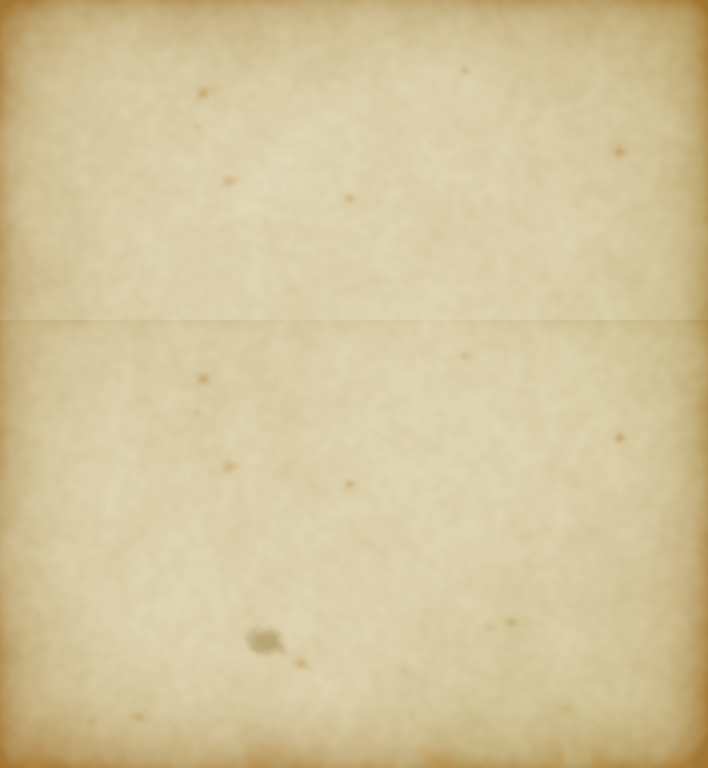
A WebGL 2 fragment shader for this texture:

```glsl
#version 300 es
precision highp float;

uniform vec2 u_resolution;
out vec4 fragColor;

// Lengths are in canvas heights, tone runs from 0 (pale) to 1 (browned)
const vec3 PAPER = vec3(0.866, 0.819, 0.678);
const vec3 TONE_SLOPE = vec3(0.190, 0.240, 0.340);
const vec3 TONE_CURVE = vec3(0.005, 0.060, 0.060);
const vec3 OLIVE_SHIFT = vec3(-0.010, -0.001, -0.014);
const vec3 RUST = vec3(0.720, 0.540, 0.270);
const vec3 SMUDGE_COLOR = vec3(0.700, 0.615, 0.420);

const float RIM_TONE = 0.20;
const float RIM_WIDTH = 0.014;
const float FADE_TONE = 0.50;
const float FADE_WIDTH = 0.068;

const float CLOUD_AMOUNT = 0.085;
const float MOTTLE_AMOUNT = 0.085;
const float FIBRE_AMOUNT = 0.085;
const float GRAIN_AMOUNT = 0.030;

const float SEAM_Y = 0.583;
const float SEAM_TONE = 0.11;
const float SEAM_FADE = 0.035;
const float CREASE_TONE = 0.07;
const float CREASE_FADE = 0.007;
const float ECHO_OFFSET = 0.372;

const vec2 SMUDGE_CENTER = vec2(0.347, 0.164);
const vec2 SMUDGE_HALF = vec2(0.023, 0.018);

vec2 hash2(vec2 p) {
    vec3 q = fract(p.xyx * vec3(0.1031, 0.1030, 0.0973));
    q += dot(q, q.yzx + 33.33);
    return fract((q.xx + q.yz) * q.zy);
}

float cornerSlope(vec2 cell, vec2 offset) {
    float angle = 6.28318 * hash2(cell + 71.0).x;
    return dot(vec2(cos(angle), sin(angle)), offset);
}

float gradientNoise(vec2 p) {
    vec2 i = floor(p), f = fract(p);
    vec2 u = f * f * f * (f * (f * 6.0 - 15.0) + 10.0);
    vec2 e = vec2(1.0, 0.0);
    float low = mix(cornerSlope(i, f), cornerSlope(i + e, f - e), u.x);
    float high = mix(cornerSlope(i + e.yx, f - e.yx), cornerSlope(i + 1.0, f - 1.0), u.x);
    return mix(low, high, u.y);
}

float fbm(vec2 p) {
    float sum = 0.0, gain = 1.0;
    for (int i = 0; i < 3; i++) {
        sum += gain * gradientNoise(p);
        p = mat2(1.6, 1.2, -1.2, 1.6) * p + 9.7;
        gain *= 0.5;
    }
    return sum;
}

// Browning at a given distance from one edge
float edgeTone(float d) {
    d = max(d, 0.0);
    return RIM_TONE * exp(-d / RIM_WIDTH) + FADE_TONE * exp(-d / FADE_WIDTH);
}

// Soft rust specks scattered between two corners
float rustSpots(vec2 p, int count, float seed, vec2 lo, vec2 hi) {
    float cover = 0.0;
    for (int i = 0; i < count; i++) {
        vec2 id = vec2(float(i) * 7.0 + 3.0, seed);
        vec2 center = mix(lo, hi, hash2(id));
        vec2 trait = hash2(id + 19.0);
        float radius = mix(0.0045, 0.0080, trait.x);
        float r = length((p - center) * vec2(0.9, 1.1)) / radius;
        r *= 1.0 + 0.45 * gradientNoise(p * 110.0);
        float spot = 0.85 * exp(-r * r) + 0.15 * exp(-r * r * 0.12);
        cover = max(cover, spot * mix(0.12, 0.52, trait.y));
    }
    return cover;
}

void main() {
    vec2 p = gl_FragCoord.xy / u_resolution.y;
    vec2 size = vec2(u_resolution.x / u_resolution.y, 1.0);
    float pixel = 1.0 / u_resolution.y;

    // Paper body: clouds, mottling, fibres and fine grain
    float tone = CLOUD_AMOUNT * fbm(p * 3.2) + 0.005;
    tone += MOTTLE_AMOUNT * fbm(p * vec2(17.0, 15.0) + 31.0);
    tone += FIBRE_AMOUNT * gradientNoise(mat2(0.9, 0.4, -0.4, 0.9) * p * 54.0 + 57.0);
    tone += GRAIN_AMOUNT * gradientNoise(p * 105.0 + 23.0);

    // Browned edges with an uneven reach
    float waver = 1.0 + 0.38 * fbm(p * 5.0 + 83.0);
    float edges = edgeTone(p.x) + 1.05 * edgeTone(size.x - p.x);
    edges += 0.95 * edgeTone(1.0 - p.y) + 1.08 * edgeTone(p.y);
    tone += edges * waver;

    // Horizontal seam: crisp crease with a broad shadow below it
    float below = SEAM_Y - p.y;
    float depth = max(below, 0.0);
    float shadow = SEAM_TONE * exp(-depth / SEAM_FADE) + CREASE_TONE * exp(-depth / CREASE_FADE);
    float unevenness = 1.0 + 0.7 * fbm(vec2(p.x * 7.0, p.y * 9.0) + 12.0);
    tone += smoothstep(-0.5 * pixel, 0.5 * pixel, below) * shadow * unevenness;

    tone = clamp(tone, -0.1, 1.15);
    vec3 color = PAPER - TONE_SLOPE * tone - TONE_CURVE * tone * abs(tone);
    color += OLIVE_SHIFT * smoothstep(-0.1, 0.7, gradientNoise(p * 2.3 + 45.0) + p.x - 0.5);

    // Smudge fading out through a ragged outline
    vec2 q = abs(p - SMUDGE_CENTER + 0.005 * gradientNoise(p * 50.0)) / SMUDGE_HALF;
    float outline = pow(dot(q * q * q, vec2(1.0)), 1.0 / 3.0);
    float smudge = 1.0 - smoothstep(0.25, 1.4, outline + 0.30 * fbm(p * 45.0));
    color = mix(color, SMUDGE_COLOR, 0.85 * smudge);

    // Rust: echoed specks, lower specks and seepage along the bottom
    vec2 upperLo = vec2(0.16, 0.68), upperHi = vec2(size.x - 0.06, 0.94);
    float rust = rustSpots(p, 6, 5.0, upperLo, upperHi);
    rust = max(rust, rustSpots(p + vec2(0.0, ECHO_OFFSET), 6, 5.0, upperLo, upperHi));
    rust = max(rust, rustSpots(p, 7, 41.0, vec2(0.05, 0.03), vec2(size.x - 0.05, 0.23)));
    float seep = smoothstep(-0.15, 0.5, fbm(p * vec2(13.0, 9.0) + 64.0));
    rust = max(rust, 0.75 * seep * exp(-p.y / 0.020));
    color = mix(color, RUST, rust);

    fragColor = vec4(color, 1.0);
}
```
